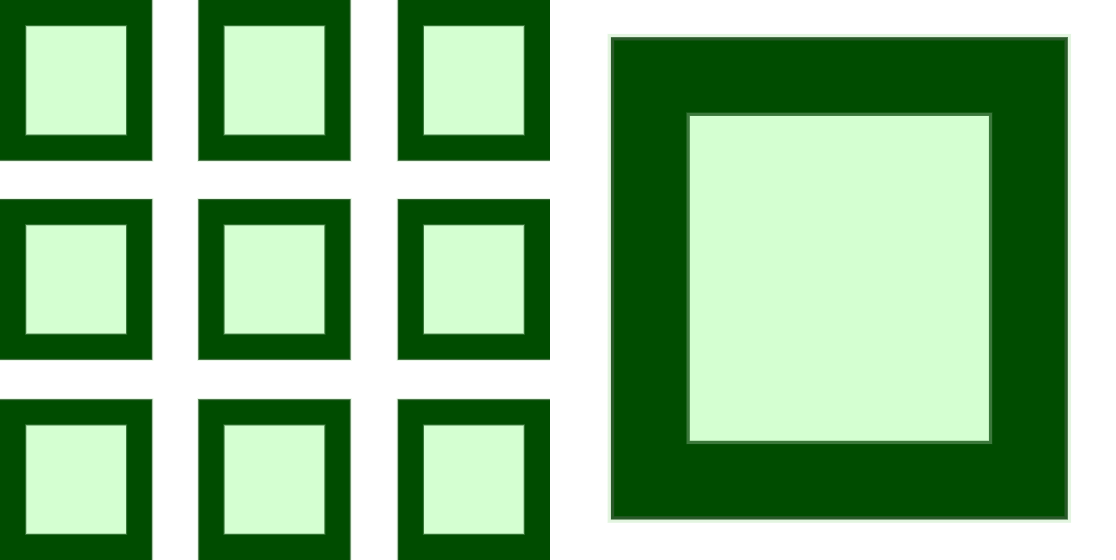
Left, the full canvas; right, a detail of the centre.
Reproduce this pattern procedurally as a WebGL 2 fragment shader.

```glsl
#version 300 es
precision highp float;
// Three by three grid of pale green panels in thick dark green frames on white.

uniform vec2 u_resolution;
out vec4 fragColor;

// Smooth coverage of the region where the distance is negative.
float cover(float dist) {
    return clamp(0.5 - dist * u_resolution.y, 0.0, 1.0);
}

void main() {
    // Canvas units: height is 1.
    vec2 canvas = vec2(502.0, 512.0) / 512.0;
    vec2 p = gl_FragCoord.xy / u_resolution * canvas - 0.5 * canvas;

    // Nearest tile; the middle row and column sit slightly off centre.
    vec2 cell = clamp(round(p / vec2(0.3545, 0.3565)), -1.0, 1.0);
    vec2 nudge = vec2(-0.5, 0.5) / 512.0 * (1.0 - abs(cell));
    vec2 q = p - cell * vec2(181.5, 182.5) / 512.0 - nudge;

    // Box distance; frames run off the canvas on their outward sides.
    vec2 side = abs(q) - vec2(69.5, 73.5) / 512.0;
    float box = max(side.x, side.y);
    vec2 openSide = mix(side, vec2(-1.0), step(0.0001, q * cell));
    float edge = max(openSide.x, openSide.y);

    // Soft outer rim, then the frame.
    float rim = 1.0 / 512.0;
    vec3 color = vec3(1.0);
    color = mix(color, vec3(0.89, 0.96, 0.88), cover(edge - rim));
    color = mix(color, vec3(0.16, 0.35, 0.16), cover(edge));
    color = mix(color, vec3(0.0, 0.30, 0.0), cover(edge + rim));

    // Inner rim, then the panel.
    float frameWidth = 24.0 / 512.0;
    color = mix(color, vec3(0.23, 0.47, 0.23), cover(box + frameWidth - rim));
    color = mix(color, vec3(0.83, 1.0, 0.82), cover(box + frameWidth));

    fragColor = vec4(color, 1.0);
}
```
